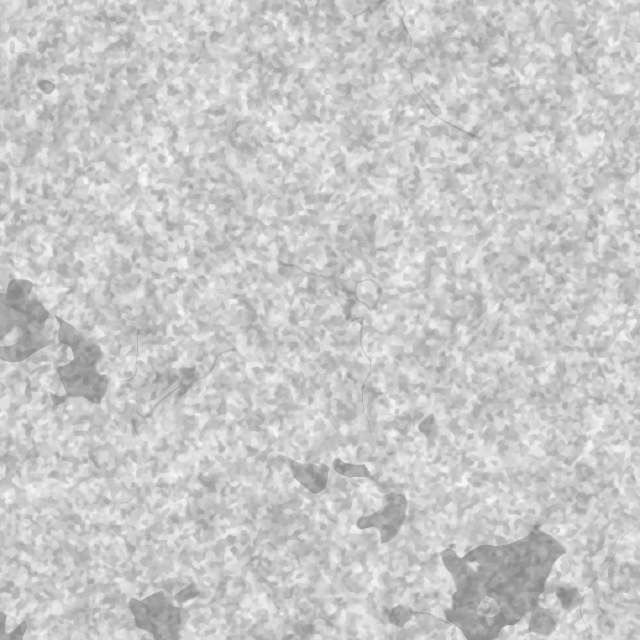
Give the GLSL for this texture, as a WebGL 2 fragment shader.

```glsl
#version 300 es
precision highp float;
// Pale grey stone: soft, randomly turned mineral flakes with a fine grain,
// ragged darker stains gathered towards the bottom, and broken hairline cracks.
// Every layer is one cellular noise that blends the shades of elongated cells.

uniform vec2 u_resolution;
out vec4 fragColor;

const float STONE_SHADE = 0.797;
const float STAIN_SHADE = 0.625;
const float FINE_CELLS = 122.0;     // cells across the canvas
const float FLAKE_CELLS = 64.0;
const float CLOUD_CELLS = 15.0;
const float FINE_CONTRAST = 0.088;
const float FLAKE_CONTRAST = 0.070;
const float CLOUD_CONTRAST = 0.028;
const float STAIN_LEVEL = 0.405;    // higher means fewer stains
const float STAIN_SOFTNESS = 0.045;
const float STAIN_SINK = 0.16;      // pull of the stains to the bottom
const float STAIN_GRAIN = 0.65;     // grain contrast left inside stains
const float CRACK_WIDTH = 0.035;
const float CRACK_DEPTH = 0.10;
const float TAU = 6.2831853;

// Three random values in 0..1 for a cell of a layer.
vec3 hash3(vec2 cell, int layer) {
    uvec3 v = uvec3(ivec3(ivec2(cell), layer));
    v = v * 1664525u + 1013904223u;
    v.x += v.y * v.z; v.y += v.z * v.x; v.z += v.x * v.y;
    v ^= v >> 16u;
    v.x += v.y * v.z; v.y += v.z * v.x; v.z += v.x * v.y;
    return vec3(v >> 8u) / 16777216.0;
}

// Cellular noise in -1..1: shades of turned, stretched cells, softly blended.
float flakes(vec2 p, int layer) {
    vec2 base = floor(p);
    float shadeSum = 0.0;
    float weightSum = 0.0001;
    for (int y = -1; y <= 1; y++) {
        for (int x = -1; x <= 1; x++) {
            vec2 cell = base + vec2(x, y);
            vec3 seed = hash3(cell, layer);
            vec3 traits = hash3(cell, layer + 50);
            vec2 d = p - cell - mix(vec2(0.15), vec2(0.85), seed.xy);
            float angle = traits.x * TAU;
            vec2 axis = vec2(cos(angle), sin(angle));
            float along = dot(d, axis);
            float across = dot(d, vec2(-axis.y, axis.x));
            float weight = exp(-3.6 * along * along - 13.0 * across * across);
            shadeSum += weight * (2.0 * seed.z - 1.0);
            weightSum += weight;
        }
    }
    return shadeSum / weightSum;
}

// Layered sines that bend the larger shapes.
vec2 bend(vec2 p) {
    return 0.012 * sin(p.yx * 23.0 + vec2(0.4, 2.1))
         + 0.005 * sin(p.yx * 61.0 + p * 17.0);
}

// Coverage of the dark stains, with small cells fraying their edges.
float stainMask(vec2 p) {
    float field = 0.40 * flakes(p * 6.0, 1)
                + 0.32 * flakes(p * 14.0, 2)
                + 0.20 * flakes(p * 38.0, 3)
                + STAIN_SINK * (0.5 - p.y);
    return smoothstep(STAIN_LEVEL - STAIN_SOFTNESS,
                      STAIN_LEVEL + STAIN_SOFTNESS, field);
}

// Hairlines along the zero level of a broad field, broken into short runs.
float crackMask(vec2 p) {
    float level = abs(flakes(p * 5.0, 4) + 0.10 * flakes(p * 30.0, 5));
    float line = 1.0 - smoothstep(0.0, CRACK_WIDTH, level);
    float runs = smoothstep(0.15, 0.45, flakes(p * 9.0, 6));
    return line * runs;
}

void main() {
    vec2 p = gl_FragCoord.xy / min(u_resolution.x, u_resolution.y);
    vec2 bent = p + bend(p);

    // Grain
    float grain = FINE_CONTRAST * flakes(p * FINE_CELLS, 7)
                + FLAKE_CONTRAST * flakes(p * FLAKE_CELLS + 0.37, 8);
    float cloud = CLOUD_CONTRAST * flakes(bent * CLOUD_CELLS, 9);

    // Stone, cracks, then stains
    float shade = STONE_SHADE + grain + cloud;
    shade -= CRACK_DEPTH * crackMask(bent);
    shade = mix(shade, STAIN_SHADE + STAIN_GRAIN * grain, stainMask(bent));

    fragColor = vec4(vec3(clamp(shade, 0.0, 1.0)), 1.0);
}
```
